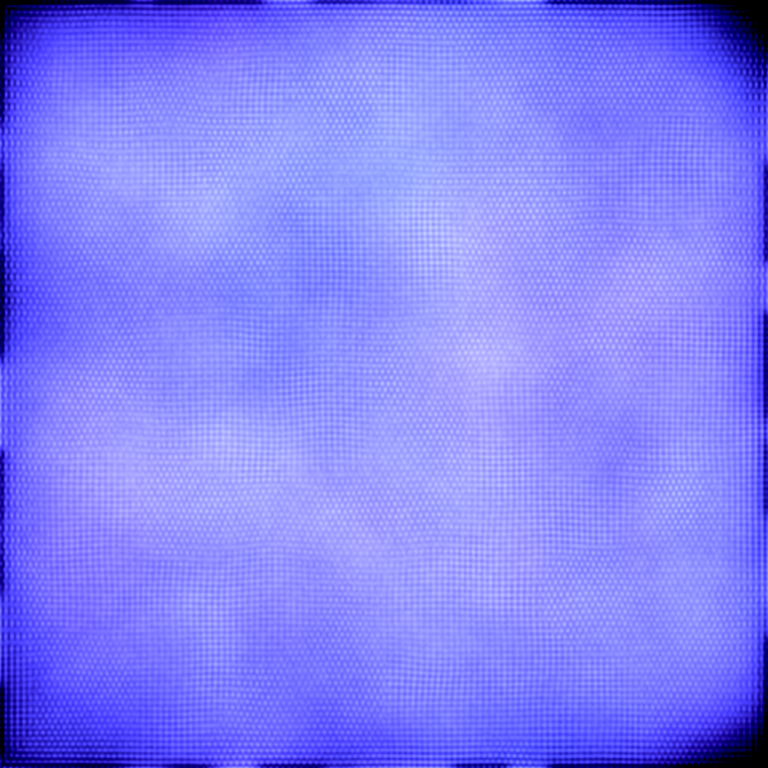
Write a WebGL 1 fragment shader that draws this texture.

```glsl
precision highp float;
// A periwinkle cloth: soft value-noise clouds under a fine dotted weave that
// drifts between a square and a staggered lattice. The borders sink into deep
// blue with ripples along the edges, and the right corners into navy.

uniform vec2 u_resolution;

const float PI = 3.14159265;
const float CENTRE_TONE = 0.605;
const float CLOUD_CONTRAST = 0.34;
const float TINT_STRENGTH = 0.10;
const float WEAVE_CELLS = 128.0;      // dots across the canvas
const float WEAVE_CONTRAST = 0.062;
const float WEAVE_WARP = 0.7;         // drift of the lattice, in cells
const float GRAIN_CONTRAST = 0.05;
const float RIPPLE_CONTRAST = 0.10;
const float RIPPLE_REACH = 0.025;
const float RIM_DARKNESS = 0.34;
const float RIM_WIDTH = 0.006;
// Border shading: left, right, bottom, top
const vec4 BORDER_DEPTH = vec4(0.32, 0.30, 0.38, 0.40);
const vec4 BORDER_REACH = vec4(0.06, 0.03, 0.12, 0.075);
const vec2 TOP_CORNER_SIZE = vec2(0.10, 0.13);
const vec2 BOTTOM_CORNER_SIZE = vec2(0.12, 0.06);
const float CORNER_DEPTH = 0.42;

float hash(vec2 p) {
  vec3 q = fract(vec3(p.xyx) * 0.1031);
  q += dot(q, q.yzx + 33.33);
  return fract((q.x + q.y) * q.z);
}

float noise(vec2 p) {
  vec2 cell = floor(p);
  vec2 f = fract(p);
  f = f * f * (3.0 - 2.0 * f);
  float low = mix(hash(cell), hash(cell + vec2(1.0, 0.0)), f.x);
  float high = mix(hash(cell + vec2(0.0, 1.0)), hash(cell + 1.0), f.x);
  return mix(low, high, f.y);
}

// Layered noise, centred on zero
float clouds(vec2 p) {
  float sum = 0.0;
  float weight = 0.5;
  for (int i = 0; i < 4; i++) {
    sum += weight * (noise(p) - 0.5);
    p = mat2(1.6, 1.2, -1.2, 1.6) * p + 17.3;
    weight *= 0.5;
  }
  return sum;
}

// Dots on a lattice whose alternate rows are shifted where stagger is high
float weave(vec2 uv) {
  vec2 drift = vec2(noise(uv * 14.0 + 5.0), noise(uv * 14.0 + 41.0)) - 0.5;
  vec2 p = uv * WEAVE_CELLS + WEAVE_WARP * drift;
  vec2 wave = cos(2.0 * PI * p);
  float stagger = smoothstep(0.3, 0.6, noise(uv * 9.0 + 23.0));
  float square = 0.6 * (wave.x + wave.y);
  float brick = wave.x * cos(PI * p.y) + 0.4 * wave.y;
  return mix(square, brick, stagger) * mix(0.55, 1.35, noise(uv * 18.0 + 70.0));
}

// Darkening of the four borders and the two right corners
float borderShade(vec2 uv, vec4 edges) {
  vec4 falloff = BORDER_DEPTH * exp(-edges / BORDER_REACH);
  falloff.w *= 1.0 - 0.6 * exp(-pow((uv.x - 0.53) / 0.14, 2.0));
  vec4 uneven = 0.75 + 0.5 * vec4(noise(vec2(uv.y * 7.0, 3.0)),
    noise(vec2(uv.y * 7.0, 13.0)), noise(vec2(uv.x * 7.0, 23.0)),
    noise(vec2(uv.x * 7.0, 33.0)));
  vec2 top = (1.0 - uv) / TOP_CORNER_SIZE;
  vec2 bottom = vec2(1.0 - uv.x, uv.y) / BOTTOM_CORNER_SIZE;
  float corners = exp(-dot(top, top)) + exp(-dot(bottom, bottom));
  return dot(falloff, uneven) + CORNER_DEPTH * corners;
}

// Thin broken rim, dark with a few pale stretches
float rim(vec2 uv, float edge) {
  float broken = smoothstep(0.15, 0.55, noise(uv * 16.0 + 90.0));
  return RIM_DARKNESS * (1.4 * broken - 0.4) * exp(-edge / RIM_WIDTH);
}

// Tone is the red level; green and blue follow it from navy to lavender
vec3 clothColour(float tone, float tint) {
  vec3 colour = vec3(tone, 1.1 * tone - 0.055, 0.45 + 2.0 * tone);
  return clamp(colour + tint * vec3(-1.0, 0.6, 0.0), 0.0, 1.0);
}

void main() {
  vec2 uv = gl_FragCoord.xy / u_resolution;
  vec4 edges = vec4(uv.x, 1.0 - uv.x, uv.y, 1.0 - uv.y);
  float edge = min(min(edges.x, edges.y), min(edges.z, edges.w));

  // Broad light and shade
  float tone = CENTRE_TONE + CLOUD_CONTRAST * clouds(uv * 5.0 + 2.0);
  tone -= borderShade(uv, edges) + rim(uv, edge);

  // Fine structure, faded out where its cells are too small to resolve
  float cellPixels = min(u_resolution.x, u_resolution.y) / WEAVE_CELLS;
  float detail = smoothstep(1.5, 3.0, cellPixels);
  float ripple = cos(2.0 * PI * edge * WEAVE_CELLS) * exp(-edge / RIPPLE_REACH);
  float grain = noise(uv * WEAVE_CELLS * 1.7) - 0.5;
  tone += detail * (WEAVE_CONTRAST * weave(uv) + RIPPLE_CONTRAST * ripple
    + GRAIN_CONTRAST * grain);

  // Bluer towards the upper right, more violet elsewhere
  float blueArea = exp(-dot(uv - vec2(0.6, 0.88), uv - vec2(0.6, 0.88)) / 0.08);
  float tint = TINT_STRENGTH * (clouds(uv * 3.0 + 60.0) + 0.4 * blueArea - 0.06);
  gl_FragColor = vec4(clothColour(tone, tint), 1.0);
}
```
